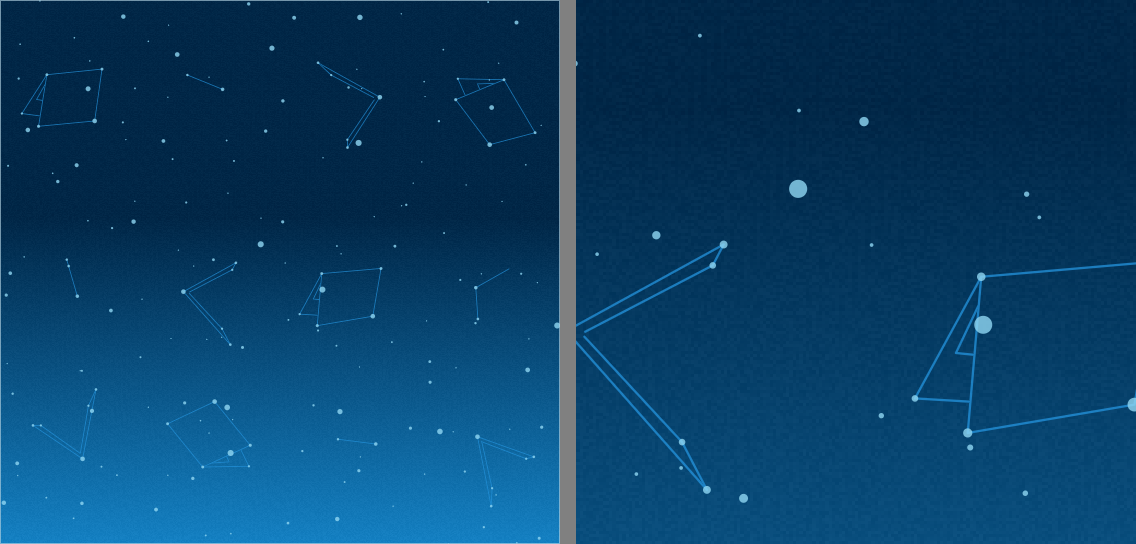
Left: the whole. Right: its middle third, enlarged.
Give the GLSL for this background, as a Shadertoy shader.

```glsl
float hash(vec2 p) {
    return fract(sin(dot(p, vec2(127.1, 311.7))) * 43758.5453);
}

vec2 hash2(vec2 p) {
    return vec2(hash(p), hash(p + 17.3));
}

float segment(vec2 p, vec2 a, vec2 b) {
    vec2 ab = b - a;
    return length(p - a - ab * clamp(dot(p - a, ab) / dot(ab, ab), 0.0, 1.0));
}

// ink.x is the distance to the lines, ink.y to the discs
void link(vec2 p, vec2 a, vec2 b, inout vec2 ink) {
    ink.x = min(ink.x, segment(p, a, b));
}

void disc(vec2 p, vec2 center, float radius, inout vec2 ink) {
    ink.y = min(ink.y, length(p - center) - radius);
}

// Two thin folded arms that meet at one bright point
void chevron(vec2 p, float opening, inout vec2 ink) {
    float halfAngle = mix(0.2, 0.95, opening);
    vec2 apex = vec2(0.0, -0.065 * cos(halfAngle));
    disc(p, apex, 0.0042, ink);
    for (float side = -1.0; side < 2.0; side += 2.0) {
        vec2 dir = vec2(side * sin(halfAngle), cos(halfAngle));
        vec2 inward = vec2(-side * dir.y, side * dir.x);
        vec2 tip = apex + dir * (0.12 + 0.01 * side);
        vec2 fold = apex + dir * 0.098 + inward * 0.008;
        link(p, apex, tip, ink);
        link(p, apex + inward * 0.006 + dir * 0.01, fold, ink);
        link(p, fold, tip, ink);
        disc(p, tip, 0.0024, ink);
        disc(p, fold, 0.002, ink);
    }
}

// Four-sided outline with a folded flap below one side
void sheet(vec2 p, float skew, inout vec2 ink) {
    vec2 north = vec2(0.02 * skew, 0.082), east = vec2(0.062, 0.008);
    vec2 south = vec2(0.0, -0.075), west = vec2(-0.06, 0.0);
    vec2 hinge = mix(west, south, 0.8);
    vec2 tip = hinge + vec2(-0.026, -0.022);
    vec2 crease = mix(west, south, 0.5) + vec2(-0.009, -0.007);
    link(p, north, east, ink);
    link(p, east, south, ink);
    link(p, south, west, ink);
    link(p, west, north, ink);
    link(p, west, tip, ink);
    link(p, tip, hinge, ink);
    link(p, mix(west, south, 0.5), crease, ink);
    link(p, crease, mix(west, south, 0.18), ink);
    disc(p, north, 0.0026, ink);
    disc(p, east, 0.0042, ink);
    disc(p, south, 0.0028, ink);
    disc(p, west, 0.0026, ink);
    disc(p, tip, 0.002, ink);
}

// Single stroke, sometimes with a bend
void stroke(vec2 p, float bend, inout vec2 ink) {
    vec2 start = vec2(0.0, -0.035), end = vec2(0.0, 0.035);
    link(p, start, end, ink);
    disc(p, start, 0.0032, ink);
    if (bend > 0.5) {
        vec2 elbow = start + vec2(0.052, -0.025);
        link(p, start, elbow, ink);
        disc(p, elbow, 0.0024, ink);
    } else {
        disc(p, end, 0.0022, ink);
    }
}

void mainImage(out vec4 fragColor, in vec2 fragCoord) {
    float px = 1.0 / iResolution.y;
    float aspect = iResolution.x * px;
    vec2 uv = fragCoord / iResolution.xy;
    vec2 p = fragCoord * px;
    vec2 ink = vec2(1.0);

    // Night sky with a glow from below and fine grain
    float ramp = clamp((0.6 - uv.y) / 0.6, 0.0, 1.0);
    vec3 color = mix(vec3(0.002, 0.152, 0.278), vec3(0.08, 0.505, 0.765), ramp);
    color += 0.03 * (hash(floor(p * 498.0)) - 0.5);

    // Linked figures, one per cell
    vec2 grid = vec2(4.0, 3.0);
    vec2 cell = floor(uv * grid);
    vec2 jitter = (hash2(cell + 3.7) - 0.5) * vec2(0.03, 0.09);
    vec2 q = (fract(uv * grid) - 0.5) * vec2(aspect, 1.0) / grid - jitter;
    float turn = 6.283 * hash(cell + 9.1);
    q = mat2(cos(turn), -sin(turn), sin(turn), cos(turn)) * q;
    float variant = hash(cell + 5.3);
    float kind = mod(cell.x + 2.0 * cell.y, 3.0);
    if (kind < 0.5) chevron(q, variant, ink);
    else if (kind < 1.5) sheet(q, variant, ink);
    else stroke(q, variant, ink);

    // Scattered stars in two overlapping layers
    for (float layer = 0.0; layer < 2.0; layer++) {
        vec2 starUv = p * 8.5 + layer * 0.47;
        vec2 id = floor(starUv) + layer * 31.0;
        vec2 center = 0.06 + 0.88 * hash2(id);
        float radius = mix(0.0011, 0.0056, pow(hash(id + 41.9), 3.0));
        disc((fract(starUv) - center) / 8.5, vec2(0.0), radius, ink);
    }

    float line = clamp(0.5 + (0.0007 - ink.x) / px, 0.0, 1.0);
    float dots = clamp(0.5 - ink.y / px, 0.0, 1.0);
    color = mix(color, vec3(0.14, 0.58, 0.87), 0.75 * line);
    color = mix(color, vec3(0.56, 0.84, 0.95), 0.8 * dots);

    // Pale hairline frame
    vec2 margin = min(p, vec2(aspect, 1.0) - p);
    float frame = clamp(0.5 + (0.0012 - min(margin.x, margin.y)) / px, 0.0, 1.0);
    color = mix(color, vec3(0.7, 0.82, 0.88), frame);

    fragColor = vec4(color, 1.0);
}
```
